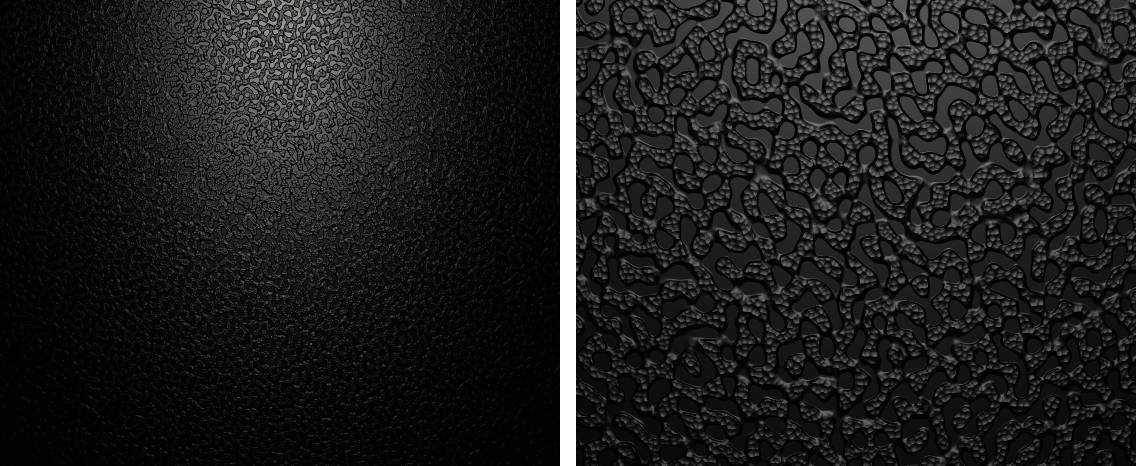
Left, the full canvas; right, a detail of the centre.
Reproduce this texture procedurally as a WebGL 1 fragment shader.

```glsl
precision highp float;
// Black embossed leather: raised worm-like grains under one lamp at the top.
// Crossed sine waves form the relief; its slopes mirror the lamp in a glossy
// lobe, so flats shine near the lamp and only facing edges glint far away.

uniform vec2 u_resolution;

const float TAU = 6.2831853;
const float GRAIN_PITCHES = 58.0;   // grains per canvas height
const float GRIT_CELLS = 250.0;     // fine bumps per canvas height
const int WAVES = 18;
const int SUBSAMPLES = 2;

float hash1(float n) {
  return fract(sin(n * 12.9898) * 4375.85);
}

vec2 hash2(vec2 cell) {
  vec2 q = vec2(dot(cell, vec2(12.71, 31.17)), dot(cell, vec2(26.95, 18.33)));
  return fract(sin(q) * 4375.85);
}

// Slow bending that keeps the wave pattern from repeating.
vec2 bend(vec2 p) {
  return p + 0.009 * sin(p.yx * vec2(11.0, 9.0) + 2.0 * sin(p * 5.0));
}

// Sum of waves in all directions: xy = gradient per phase, z = value.
vec3 labyrinth(vec2 p, float pitches) {
  vec3 sum = vec3(0.0);
  for (int i = 0; i < WAVES; i++) {
    float n = float(i);
    float angle = 0.5 * TAU * (n + hash1(n + 3.0)) / float(WAVES);
    float stretch = mix(0.75, 1.25, hash1(n + 41.0));
    vec2 dir = stretch * vec2(cos(angle), sin(angle));
    float phase = TAU * (pitches * dot(dir, p) + hash1(n + 87.0));
    sum += vec3(dir * cos(phase), sin(phase));
  }
  return sum * sqrt(2.0 / float(WAVES));
}

// Cellular noise: offset to the nearest point, read as the slope of a bump.
vec2 gritSlope(vec2 p) {
  vec2 cell = floor(p);
  vec2 nearest = vec2(2.0);
  for (int y = -1; y <= 1; y++) {
    for (int x = -1; x <= 1; x++) {
      vec2 c = cell + vec2(float(x), float(y));
      vec2 toPoint = c + hash2(c) - p;
      if (dot(toPoint, toPoint) < dot(nearest, nearest)) nearest = toPoint;
    }
  }
  return nearest;
}

// Plateau profile: x = height from 0 to 1, y = its steepness.
vec2 plateau(float v, float low, float high) {
  float t = clamp((v - low) / (high - low), 0.0, 1.0);
  return vec2(t * t * (3.0 - 2.0 * t), 6.0 * t * (1.0 - t) / (high - low));
}

// Light mirrored where the slope leans by the wanted tilt.
float gloss(vec2 slope, vec2 tilt, float spread) {
  vec2 miss = slope - tilt;
  return exp(-dot(miss, miss) / spread);
}

float leather(vec2 p, vec2 lamp) {
  vec3 field = labyrinth(bend(p), GRAIN_PITCHES);
  vec2 profile = plateau(field.z, -0.65, 0.45);
  float raised = profile.x;

  vec2 slope = -0.85 * profile.y * field.xy;
  slope += 0.8 * raised * gritSlope(p * GRIT_CELLS);

  vec2 toLamp = lamp - p;
  vec2 tilt = toLamp * vec2(1.35, 0.95);
  vec2 reach = toLamp * vec2(1.55, 0.75);
  float falloff = exp(-1.6 * dot(reach, reach));

  // Smooth valleys mirror sharply, gritty tops scatter more.
  float shine = gloss(slope, tilt, mix(0.15, 0.26, raised));
  return shine * mix(1.0, 0.85, raised) * falloff;
}

vec3 tone(float light) {
  vec3 cool = vec3(0.97, 1.0, 1.02);
  vec3 warm = vec3(1.02, 1.0, 0.96);
  return (0.008 + 0.58 * light) * mix(cool, warm, smoothstep(0.1, 0.8, light));
}

void main() {
  float aspect = u_resolution.x / u_resolution.y;
  vec2 lamp = vec2(0.51 * aspect, 0.95);

  // Average a small grid of samples to smooth the edges.
  float light = 0.0;
  for (int j = 0; j < SUBSAMPLES; j++) {
    for (int i = 0; i < SUBSAMPLES; i++) {
      vec2 shift = (vec2(float(i), float(j)) + 0.5) / float(SUBSAMPLES) - 0.5;
      light += leather((gl_FragCoord.xy + shift) / u_resolution.y, lamp);
    }
  }
  light /= float(SUBSAMPLES * SUBSAMPLES);
  gl_FragColor = vec4(tone(light), 1.0);
}
```
